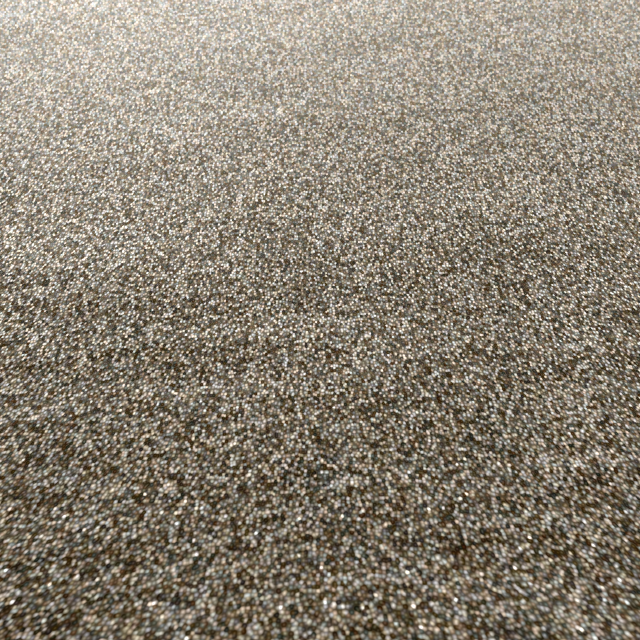
Write a WebGL 1 fragment shader that draws this texture.

```glsl
precision highp float;
// Glittering sand seen at a low angle: jittered round grains on a perspective
// grid, blended by soft weights. Focus, contrast and light vary with the
// distance, and stretched noise adds faint dark wind ripples.
uniform vec2 u_resolution;

#define FAR_SIZE 0.0029
#define SIZE_GROWTH 0.0040
#define FOCUS_HEIGHT 0.54
#define SHARP_RADIUS 0.36
#define GAP_WEIGHT 0.12
#define NEAR_LIGHT 0.385
#define FAR_LIGHT 0.68
#define RIPPLE_DEPTH 0.13
#define RIPPLE_SLOPE 0.13
#define GLINT_SHARE 0.03
#define TINT_SPREAD 0.09

const vec3 WARM_SHIFT = vec3(0.043, 0.0, -0.07);
const vec3 AMBER_TO_BLUE = vec3(-0.6, 0.0, 0.7);
const vec3 PINK_TO_GREEN = vec3(-0.25, 0.15, -0.1);

// Four independent random values for one cell.
vec4 hash4(vec2 cell) {
  vec4 p = fract(cell.xyxy * vec4(0.1031, 0.1030, 0.0973, 0.1099));
  p += dot(p, p.wzxy + 33.33);
  return fract((p.xxyz + p.yzzw) * p.zywx);
}

float valueNoise(vec2 p) {
  vec2 cell = floor(p);
  vec2 f = fract(p);
  f = f * f * (3.0 - 2.0 * f);
  float low = mix(hash4(cell).x, hash4(cell + vec2(1.0, 0.0)).x, f.x);
  float high = mix(hash4(cell + vec2(0.0, 1.0)).x, hash4(cell + 1.0).x, f.x);
  return mix(low, high, f.y);
}

// Grain size grows with the square of the nearness to the viewer.
float grainSize(float nearness) {
  return FAR_SIZE + SIZE_GROWTH * nearness * nearness;
}

// Ground coordinates in grains; the height is the integral of 1 / grainSize.
vec2 groundPosition(vec2 uv) {
  float nearness = 1.0 - uv.y;
  float depth = atan(nearness * sqrt(SIZE_GROWTH / FAR_SIZE));
  return vec2((uv.x - 0.5) / grainSize(nearness),
              depth / sqrt(SIZE_GROWTH * FAR_SIZE)) + 300.0;
}

// Blended grains: rgb is the offset from the mean light, a the coverage.
vec4 grains(vec2 p, float radius, float contrast, float glint) {
  vec2 cell = floor(p);
  vec3 sum = vec3(0.0);
  float total = 0.0;
  for (int j = -1; j <= 1; j++) {
    for (int i = -1; i <= 1; i++) {
      vec2 id = cell + vec2(float(i), float(j));
      vec4 rnd = hash4(id);
      vec2 hue = hash4(id + 517.0).xy * 2.0 - 1.0;
      vec2 toGrain = id + 0.1 + 0.8 * rnd.xy - p;
      float weight = exp(-dot(toGrain, toGrain) / (radius * radius));
      float tone = (pow(rnd.z, 1.2) - 0.455) * contrast;
      tone += glint * step(1.0 - GLINT_SHARE, rnd.w);
      vec3 tint = AMBER_TO_BLUE * hue.x + PINK_TO_GREEN * hue.y;
      sum += weight * (tone + tint * TINT_SPREAD);
      total += weight;
    }
  }
  return vec4(sum / (total + GAP_WEIGHT), total);
}

// Thin slanted streaks far away, wider patches nearby.
float ripples(vec2 uv) {
  float height = uv.y - RIPPLE_SLOPE * uv.x + 0.02 * valueNoise(uv * 5.0);
  float fine = valueNoise(vec2(uv.x * 5.0, height * 75.0) + 40.0);
  float broad = valueNoise(vec2(uv.x * 4.0, height * 28.0) + 90.0);
  return mix(broad, fine, 0.4 + 0.3 * uv.y) - 0.5;
}

void main() {
  vec2 uv = gl_FragCoord.xy / u_resolution;
  float nearness = 1.0 - uv.y;

  // Depth of field: crisp in the middle, softer towards both ends.
  float farBlur = smoothstep(FOCUS_HEIGHT, 1.0, uv.y);
  float nearBlur = smoothstep(FOCUS_HEIGHT, 0.0, uv.y);
  float radius = SHARP_RADIUS + 0.14 * farBlur + 0.07 * nearBlur;
  float pixelInGrains = 1.0 / (u_resolution.y * grainSize(nearness));
  radius = max(radius, 0.6 * pixelInGrains);
  float contrast = 0.88 - 0.42 * farBlur - 0.20 * nearBlur;
  float glint = 0.12 + 0.36 * nearBlur;
  vec4 sand = grains(groundPosition(uv), radius, contrast, glint);

  // Light rises towards the top, with a glow in the upper left.
  float light = mix(NEAR_LIGHT, FAR_LIGHT, pow(uv.y, 2.1));
  vec2 fromGlow = uv - vec2(0.12, 1.0);
  light += 0.12 * exp(-5.0 * dot(fromGlow, fromGlow));
  light += RIPPLE_DEPTH * ripples(uv) * (1.0 - 0.5 * farBlur);

  // Gaps between the grains are darker than their centres.
  light += 0.2 * (sand.a - 3.1416 * radius * radius) * (1.0 - 0.7 * farBlur);

  vec3 color = light + sand.rgb;
  color += WARM_SHIFT * (1.0 - 0.4 * clamp(color.g, 0.0, 1.0));
  color = max(color, vec3(0.09, 0.065, 0.04));
  gl_FragColor = vec4(min(color, 1.0), 1.0);
}
```
